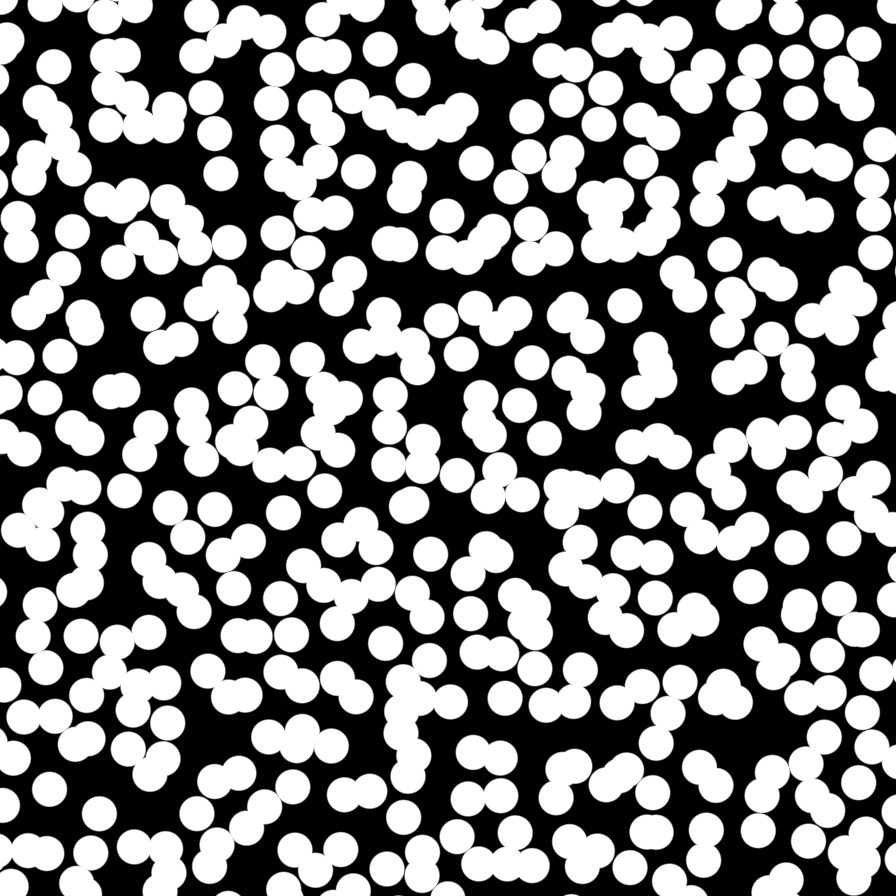
A WebGL 2 fragment shader for this pattern:

```glsl
#version 300 es
precision highp float;

// Scattered equal white discs on black, merging into clumps and chains.
// Each cell of a square grid holds one disc at a hashed random position;
// the nearest disc among the 3x3 surrounding cells gives the distance.

#define CELLS 22.0        // grid cells across the canvas
#define RADIUS 0.01953    // disc radius in canvas units
#define JITTER 1.0        // 0 = regular grid, 1 = anywhere in the cell
#define EDGE_PIXELS 1.0   // half width of the smoothed rim
#define SEED 17

uniform vec2 u_resolution;
out vec4 fragColor;

const vec3 GROUND_COLOR = vec3(0.0);
const vec3 DISC_COLOR = vec3(1.0);

// Integer hash of a cell to two values in 0..1
vec2 hash2(ivec2 cell) {
    uvec2 v = uvec2(cell + SEED) * 1664525u + 1013904223u;
    v.x += v.y * 1664525u;
    v.y += v.x * 1664525u;
    v ^= v >> 16u;
    v.x += v.y * 1664525u;
    v.y += v.x * 1664525u;
    v ^= v >> 16u;
    return vec2(v >> 8u) / 16777216.0;
}

// Signed distance to the union of discs, in canvas units
float discDistance(vec2 position) {
    vec2 gridPosition = position * CELLS;
    ivec2 home = ivec2(floor(gridPosition));
    float nearest = 1e3;
    for (int y = -1; y <= 1; y++) {
        for (int x = -1; x <= 1; x++) {
            ivec2 cell = home + ivec2(x, y);
            vec2 center = vec2(cell) + 0.5 + JITTER * (hash2(cell) - 0.5);
            nearest = min(nearest, distance(gridPosition, center));
        }
    }
    return nearest / CELLS - RADIUS;
}

void main() {
    float canvasSize = min(u_resolution.x, u_resolution.y);
    vec2 position = gl_FragCoord.xy / canvasSize;

    // Antialiased rim
    float rim = EDGE_PIXELS / canvasSize;
    float coverage = 1.0 - smoothstep(-rim, rim, discDistance(position));

    fragColor = vec4(mix(GROUND_COLOR, DISC_COLOR, coverage), 1.0);
}
```
